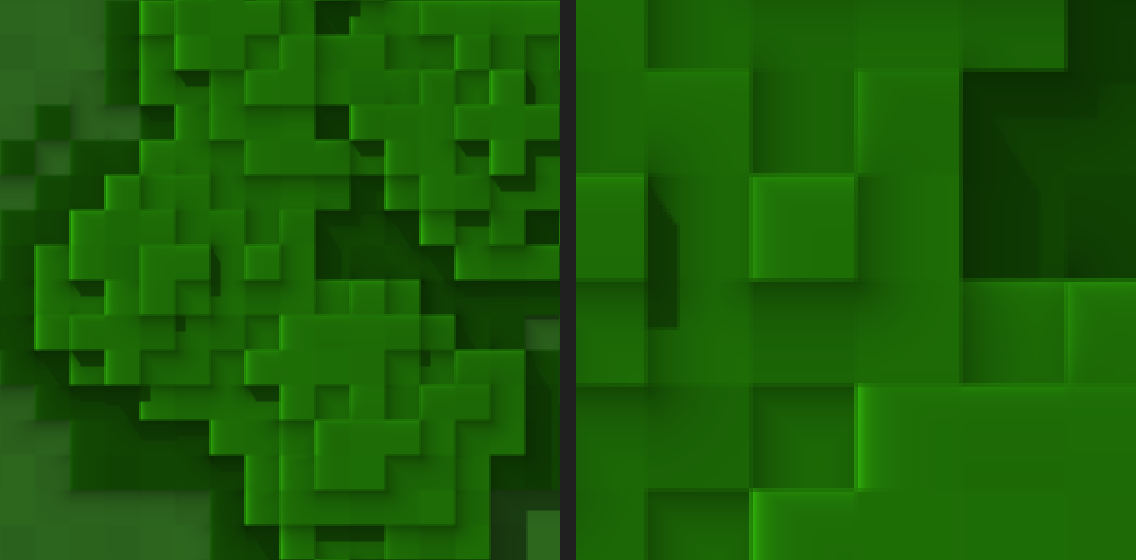
Left, the full canvas; right, a detail of the centre.
Give the GLSL for this background, as a Shadertoy shader.

```glsl
// Leafy blocks seen from above: crowns with plus-shaped tufts form a height grid.
// Height differences between cells give bright rims and soft occlusion, and a
// short march towards the sun gives slanted shadows in the deep gaps.

const float GRID = 16.0;          // cells across the canvas
const float CROWN_RADIUS = 3.9;   // in cells
const vec2 SUN_DIR = vec2(-0.55, 0.83);
const float SUN_RISE = 1.2;       // levels gained per cell travelled
const vec3 LEAF = vec3(0.112, 0.415, 0.024);
const vec3 UNDERSTORY = vec3(0.066, 0.270, 0.012);
const vec3 GROUND = vec3(0.172, 0.392, 0.115);

float hash(vec2 p) {
    vec3 q = fract(vec3(p.xyx) * 0.1031);
    q += dot(q, q.yzx + 33.33);
    return fract((q.x + q.y) * q.z);
}

// Signed distance to the nearest crown; the crowns stand on a loose ring.
float crownDistance(vec2 p) {
    float nearest = 1e3;
    for (int i = 0; i < 4; i++) {
        float angle = 0.6 + 1.37 * float(i);
        vec2 centre = vec2(10.3, 9.0) + 5.2 * vec2(cos(angle), sin(angle));
        nearest = min(nearest, length(p - centre));
    }
    return nearest - CROWN_RADIUS;
}

// 1 where the cell or one of its four neighbours is a seed, which makes pluses.
float tuft(vec2 cell) {
    vec2 s = vec2(1.0, 0.0);
    float seed = max(hash(cell), max(hash(cell + s.xy), hash(cell - s.xy)));
    seed = max(seed, max(hash(cell + s.yx), hash(cell - s.yx)));
    return step(0.88, seed);
}

// Level of a cell: 0 is ground, 1 is understory, 3 and up is crown.
float cellHeight(vec2 cell) {
    float jitter = hash(cell + 40.0);
    float raised = tuft(cell);
    float d = crownDistance(cell + 0.5) + 0.7 * (jitter - 0.5) - 0.6 * raised;
    bool gap = raised < 0.5 && jitter > 0.93;
    if (d < 0.0 && !gap) return 3.0 + floor(-0.6 * d + 0.5 * jitter) + raised;
    float patchEdge = 0.7 + 1.3 * hash(floor(cell / 2.0) + 7.0);
    return d > patchEdge ? 0.0 : 1.0;
}

// 1 in sunlight, 0 where a much higher cell blocks the sun.
float sunlight(vec2 p, float height) {
    for (int i = 1; i <= 24; i++) {
        float t = 0.08 * float(i);
        if (cellHeight(floor(p + SUN_DIR * t)) > height + 1.3 + SUN_RISE * t) return 0.0;
    }
    return 1.0;
}

// Returns rim light in x and occlusion in y from the eight neighbours.
vec2 edgeShade(vec2 p, float height) {
    vec2 cell = floor(p);
    vec2 local = p - cell - 0.5;
    vec2 shade = vec2(0.0);
    for (int y = -1; y <= 1; y++)
    for (int x = -1; x <= 1; x++) {
        vec2 side = vec2(x, y);
        if (x == 0 && y == 0) continue;
        float rise = cellHeight(cell + side) - height;
        float d = length(max(abs(local - side) - 0.5, 0.0));
        vec2 dir = normalize(side);
        float facing = 0.5 + 0.5 * dot(dir, normalize(vec2(-0.6, 0.8)));
        float occlusion = facing * clamp(rise / 1.6, 0.0, 1.0) * exp(-3.2 * d);
        shade.y = max(shade.y, occlusion);
        if (x == 0 || y == 0) {
            float drop = clamp(-rise / 2.5, 0.0, 1.0);
            float glow = 0.32 * exp(-4.5 * d) + 0.65 * exp(-16.0 * d);
            shade.x = max(shade.x, drop * glow * max(dot(dir, vec2(-1.0, 0.35)), 0.0));
        }
    }
    return shade;
}

vec3 blockColour(vec2 p) {
    vec2 cell = floor(p);
    float height = cellHeight(cell);
    vec3 base = height < 0.5 ? GROUND : height < 1.5 ? UNDERSTORY : LEAF;
    base *= 0.96 + 0.08 * hash(cell + 91.0);

    float sun = sunlight(p, height);
    vec2 shade = edgeShade(p, height);
    float shadowDepth = height > 0.5 && height < 1.5 ? 0.83 : 0.6;
    float light = mix(shadowDepth, 1.0 + shade.x, sun);
    light *= 1.0 - mix(0.25, 0.62, sun) * shade.y;
    return base * light;
}

void mainImage(out vec4 fragColor, in vec2 fragCoord) {
    vec2 uv = fragCoord / iResolution.xy;
    float blur = 0.002;

    // Four samples soften the block and shadow edges.
    vec3 colour = vec3(0.0);
    for (int i = 0; i < 4; i++) {
        vec2 corner = vec2(i % 2, i / 2) - 0.5;
        colour += blockColour((uv + blur * corner) * GRID);
    }
    fragColor = vec4(colour / 4.0, 1.0);
}
```
